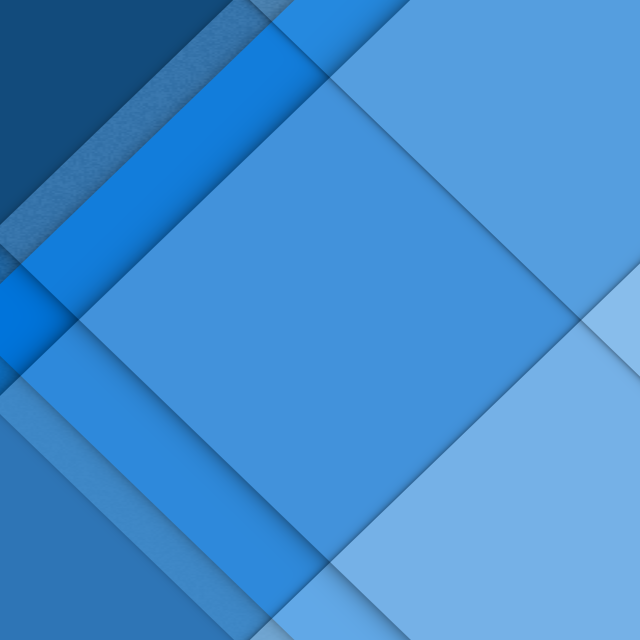
Give the GLSL for this background, as a WebGL 2 fragment shader.

```glsl
#version 300 es
precision highp float;
// Overlapping translucent blue sheets cut by two families of diagonals.
// Rising bands give the base colour, falling bands add a tint, and each
// sheet edge casts a soft one-sided shadow; some bands get paper grain.

uniform vec2 u_resolution;
out vec4 fragColor;

float hash(vec2 p) {
    vec3 q = fract(p.xyx * 0.1031);
    q += dot(q, q.yzx + 33.33);
    return fract((q.x + q.y) * q.z);
}

float valueNoise(vec2 p) {
    vec2 cell = floor(p);
    vec2 f = fract(p);
    f = f * f * (3.0 - 2.0 * f);
    float low = mix(hash(cell), hash(cell + vec2(1, 0)), f.x);
    float high = mix(hash(cell + vec2(0, 1)), hash(cell + vec2(1, 1)), f.x);
    return mix(low, high, f.y);
}

// Smooth step across a sheet edge, about one pixel wide
float cover(float d) {
    float aa = 1.0 / min(u_resolution.x, u_resolution.y);
    return smoothstep(-aa, aa, d);
}

// Darkening on the positive side of an edge
float shadow(float d, float width, float strength) {
    return 1.0 - cover(d) * strength * exp(-max(d, 0.0) / width);
}

void main() {
    vec2 uv = gl_FragCoord.xy / u_resolution;
    vec2 p = uv - 0.5;
    float rising = 0.965 * p.x - p.y;    // grows toward the lower right
    float falling = -0.965 * p.x - p.y;  // grows toward the lower left

    // Base colours of the rising bands, from the upper left
    float inStrip = cover(rising + 0.631);
    float inBright = cover(rising + 0.5385);
    vec3 color = vec3(0.07, 0.295, 0.487);
    color = mix(color, vec3(0.212, 0.455, 0.67), inStrip);
    color = mix(color, vec3(0.07, 0.49, 0.86), inBright);
    color = mix(color, vec3(0.259, 0.573, 0.859), cover(rising + 0.364));
    color = mix(color, vec3(0.459, 0.694, 0.906), cover(rising - 0.394));

    // Tints of the falling bands, from the upper right
    float inMuted = cover(falling - 0.5385);
    float inCorner = cover(falling - 0.6295);
    vec3 tint = vec3(0.075, 0.047, 0.015);
    tint = mix(tint, vec3(0.0), cover(falling + 0.394));
    tint = mix(tint, vec3(-0.077, -0.034, 0.0), cover(falling - 0.363));
    tint = mix(tint, vec3(-0.016, -0.043, -0.082), inMuted);
    tint = mix(tint, vec3(-0.078, -0.114, -0.145), inCorner);
    color += tint;

    // Shadows cast by the rising edges
    color *= shadow(-0.631 - rising, 0.008, 0.2);
    color *= shadow(-0.5385 - rising, 0.012, 0.22);
    color *= shadow(-0.364 - rising, 0.02, 0.35);
    color *= shadow(0.394 - rising, 0.007, 0.36);

    // Shadows cast by the falling edges
    color *= shadow(falling + 0.394, 0.007, 0.36);
    color *= shadow(falling - 0.363, 0.018, 0.33);
    color *= shadow(falling - 0.5385, 0.012, 0.22);
    color *= shadow(falling - 0.6295, 0.007, 0.14);

    // Fine paper grain on the muted strips
    float grain = valueNoise(uv * vec2(240.0, 420.0)) - 0.5;
    float grainAmount = 0.045 * inStrip * (1.0 - inBright)
                      + 0.014 * inMuted * (1.0 - inCorner);
    color += grain * grainAmount;

    fragColor = vec4(clamp(color, 0.0, 1.0), 1.0);
}
```
